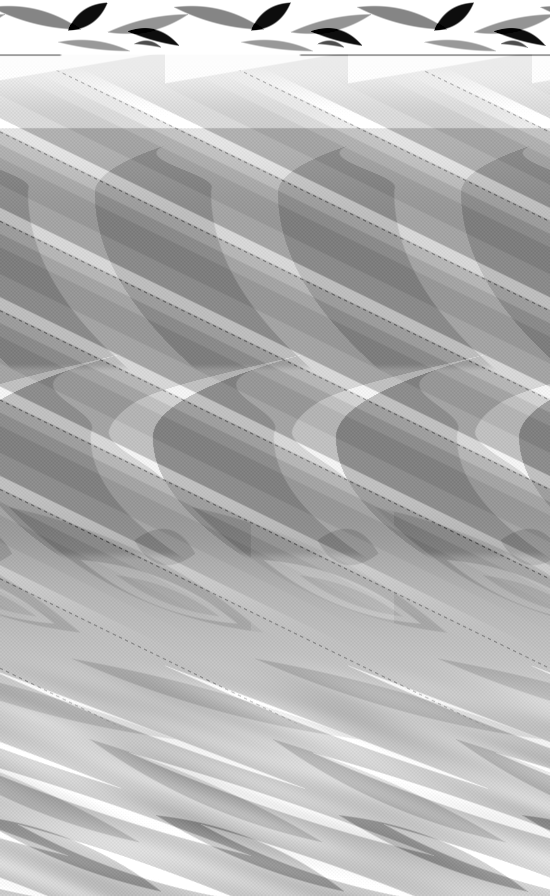
Give the GLSL for this background, as a Shadertoy shader.

```glsl
// Grey layered backdrop: slanted light beams over rows of curved leaves, flatter
// streaks at the foot and a narrow strip of black and white feathers on top.
// All shapes repeat three times across; one unit is 1/100 of the height, y down.

const float TILE = 20.44;   // width of one repeat
const float SLOPE = 0.488;  // fall of the beams
const float SOFT = 0.12;    // edge softness

float hash(vec2 c) {
    return fract(sin(dot(c, vec2(127.1, 311.7))) * 43758.5);
}

float cornerSlope(vec2 cell, vec2 offset) {
    float a = 6.2832 * hash(cell);
    return dot(vec2(cos(a), sin(a)), offset);
}

float gradientNoise(vec2 p) {
    vec2 i = floor(p), f = p - i;
    vec2 u = f * f * f * (f * (f * 6.0 - 15.0) + 10.0), e = vec2(0, 1);
    return mix(mix(cornerSlope(i, f), cornerSlope(i + e.yx, f - e.yx), u.x),
               mix(cornerSlope(i + e, f - e), cornerSlope(i + 1.0, f - 1.0), u.x), u.y);
}

// Coverage of the interval a..b
float band(float x, float a, float b, float soft) {
    return smoothstep(a - soft, a + soft, x) - smoothstep(b - soft, b + soft, x);
}

// Pointed lens from a to b with half width w, bent sideways by bend
float lens(vec2 p, vec2 a, vec2 b, float w, float bend) {
    vec2 axis = normalize(b - a), d = p - a;
    float t = dot(d, axis) / length(b - a);
    float bulge = 4.0 * t * (1.0 - t);
    float across = dot(d, vec2(-axis.y, axis.x)) - bend * bulge;
    return smoothstep(SOFT, -SOFT, abs(across) - w * bulge) * step(0.0, bulge);
}

// The lens repeated on every tile
float lensRow(vec2 p, vec2 a, vec2 b, float w, float bend) {
    float cover = 0.0;
    for (int i = -2; i < 4; i++)
        cover = max(cover, lens(p - vec2(float(i) * TILE, 0), a, b, w, bend));
    return cover;
}

// Distance right of a repeated arc whose leftmost point is apex
float arcOffset(vec2 p, vec2 apex, float upper, float lower) {
    float dy = p.y - apex.y;
    return mod(p.x - apex.x - (dy < 0.0 ? upper : lower) * dy * dy, TILE);
}

float backdrop(float y) {
    float tone = mix(0.92, 0.85, smoothstep(8.0, 13.0, y));
    tone = mix(tone, 0.69, smoothstep(14.2, 14.4, y));
    tone = mix(tone, 0.64, band(y, 20.0, 62.0, 5.0));
    return mix(tone, 0.79, smoothstep(60.0, 82.0, y));
}

float addLeaves(float tone, vec2 p) {
    float m = arcOffset(p, vec2(31.0, 21.5), 0.284, 0.029);
    float width = 13.0 * smoothstep(16.1, 21.0, p.y);
    tone -= 0.10 * band(m, 0.0, width, SOFT) * band(p.y, 16.1, 41.0, 0.5);

    m = arcOffset(p, vec2(17.06, 48.8), 0.197, 0.057);
    width = 13.5 * smoothstep(41.0, 48.0, p.y);
    tone -= 0.09 * band(m, 0.0, width, SOFT) * band(p.y, 41.0, 62.0, 0.6);
    float crescent = 5.0 * band(p.y, 42.0, 51.0, 3.0);
    return tone + 0.11 * band(m, TILE - crescent, TILE, SOFT) * band(p.y, 39.5, 54.0, 0.6);
}

float addBeams(float tone, vec2 p) {
    float d = p.y - SLOPE * p.x - 13.0;
    float f = mod(d, TILE * SLOPE);
    float strength = smoothstep(7.0, 15.0, p.y) * (1.0 - smoothstep(54.0, 74.0, p.y));
    tone += strength * 0.20 * band(f, 0.2, 1.6, SOFT);
    tone += strength * 0.07 * band(f, 1.6, 3.1, SOFT);
    tone -= strength * 0.05 * band(f, 4.6, 7.6, SOFT);
    float dots = smoothstep(-0.3, 0.3, sin(p.x * 9.0));
    return tone - 0.22 * dots * band(f, 1.65, 1.8, 0.08) * band(p.y, 6.5, 80.0, 2.0);
}

float addEyelets(float tone, vec2 p) {
    float weight = p.x > 28.0 && p.x < 44.0 ? 0.45 : 1.0;
    tone -= 0.08 * lensRow(p, vec2(1.0, 56.6), vec2(29.4, 70.6), 2.4, 0.4) * weight;
    tone += 0.09 * lensRow(p, vec2(9.0, 62.5), vec2(26.5, 69.6), 1.5, 0.0);
    tone -= 0.06 * lensRow(p, vec2(13.0, 64.2), vec2(24.5, 68.8), 0.8, 0.0);
    return tone - 0.08 * lensRow(p, vec2(15.0, 60.3), vec2(21.8, 61.8), 2.0, 0.0);
}

float addStreaks(float tone, vec2 p) {
    float fade = smoothstep(72.0, 80.0, p.y);
    float grain = gradientNoise(vec2(p.x * 0.04, (p.y - 0.36 * p.x) * 0.4));
    tone += 0.16 * grain * fade;
    tone -= 0.10 * lensRow(p, vec2(8.0, 73.5), vec2(40.0, 82.5), 1.0, 0.2);
    tone -= 0.13 * lensRow(p, vec2(10.0, 82.5), vec2(36.0, 94.0), 1.2, 0.3);
    tone -= 0.22 * lensRow(p, vec2(-3.0, 91.0), vec2(18.0, 99.5), 1.3, -0.3);
    tone += 0.19 * lensRow(p, vec2(-2.0, 74.3), vec2(34.0, 88.0), 0.35, 0.3);
    tone += 0.20 * lensRow(p, vec2(-6.0, 84.0), vec2(28.0, 95.5), 0.65, 0.2);
    return tone + 0.22 * lensRow(p, vec2(2.0, 92.0), vec2(27.0, 100.5), 0.8, 0.4);
}

float featherStrip(vec2 p) {
    float tone = 1.0 - 0.48 * lensRow(p, vec2(-1.0, 0.8), vec2(9.0, 3.3), 0.8, -0.2);
    tone -= 0.42 * lensRow(p, vec2(12.0, 3.6), vec2(21.0, 1.6), 0.7, 0.2);
    tone -= 0.40 * lensRow(p, vec2(6.5, 4.7), vec2(14.5, 5.7), 0.45, -0.2);
    tone -= 0.95 * lensRow(p, vec2(7.6, 3.4), vec2(12.0, 0.3), 0.85, 0.0);
    tone -= 0.95 * lensRow(p, vec2(14.3, 3.5), vec2(20.0, 5.1), 0.6, -0.4);
    return tone - 0.7 * lensRow(p, vec2(15.0, 4.9), vec2(18.0, 5.3), 0.25, -0.3);
}

void mainImage(out vec4 fragColor, in vec2 fragCoord) {
    vec2 p = vec2(fragCoord.x, iResolution.y - fragCoord.y) * 100.0 / iResolution.y;
    float tone = addStreaks(addEyelets(addBeams(addLeaves(backdrop(p.y), p), p), p), p);
    // White wedges below the strip
    float rise = 9.3 - 0.17 * mod(p.x + 2.0, TILE);
    tone = mix(tone, 0.99, smoothstep(SOFT, -SOFT, p.y - rise));
    // Fine woven halftone
    vec2 weave = sin(fragCoord / iResolution.xy * vec2(314, 512) * 3.14159);
    tone += 0.03 * weave.x * weave.y * smoothstep(6.5, 9.0, p.y);
    tone = mix(featherStrip(p), tone, smoothstep(6.0, 6.2, p.y));
    tone -= 0.4 * band(p.y, 6.05, 6.25, 0.08) * (1.0 - band(p.x, 6.8, 33.5, 0.2));
    fragColor = vec4(vec3(clamp(tone, 0.0, 1.0)), 1.0);
}
```
